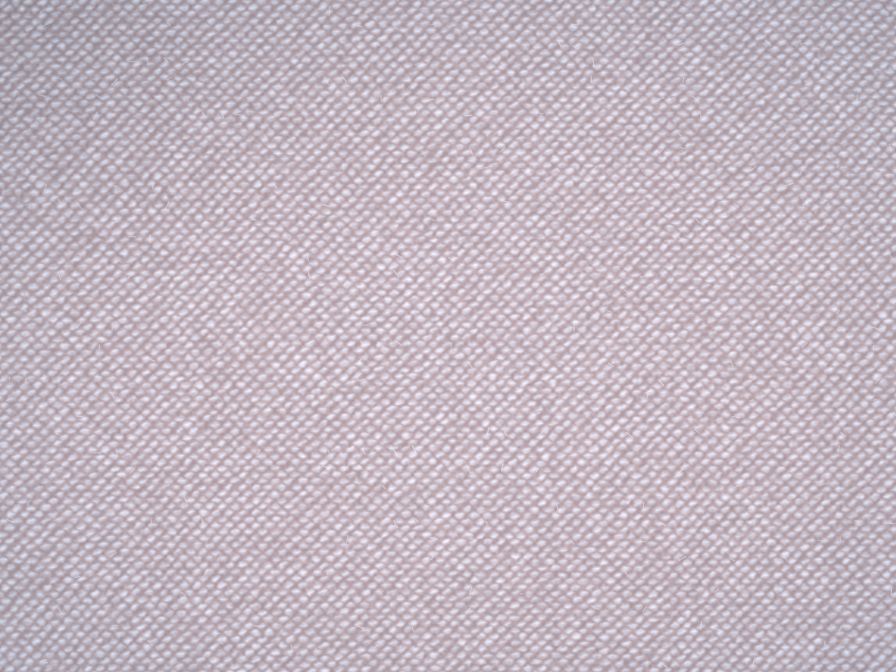
Write a Shadertoy shader that draws this texture.

```glsl
// Pale pink woven cloth: two staggered lattices of rounded, gently rising threads.
// Each thread varies in place, slant, size and sheen; slow noise bends the rows.
// Loose fibres, fine grain and a soft cool falloff of light finish the surface.

const vec2 REPEATS = vec2(66.0, 51.0);
const vec3 GAP_COLOR = vec3(0.712, 0.634, 0.656);
const vec3 THREAD_COLOR = vec3(0.882, 0.868, 0.928);
const vec3 FIBRE_COLOR = vec3(0.920, 0.900, 0.940);
const vec3 EDGE_TINT = vec3(0.955, 0.990, 1.010);

float hash(vec2 p) {
    vec3 q = fract(vec3(p.xyx) * 0.1031);
    q += dot(q, q.yzx + 33.33);
    return fract((q.x + q.y) * q.z);
}

vec2 hash2(vec2 p) {
    return vec2(hash(p), hash(p + 71.7));
}

float noise(vec2 p) {
    vec2 cell = floor(p);
    vec2 f = fract(p);
    f = f * f * (3.0 - 2.0 * f);
    float low = mix(hash(cell), hash(cell + vec2(1, 0)), f.x);
    float high = mix(hash(cell + vec2(0, 1)), hash(cell + vec2(1, 1)), f.x);
    return mix(low, high, f.y);
}

// Brightness of one thread lattice, with a streak of sheen on each lens
float threads(vec2 p, float seed) {
    vec2 cell = floor(p);
    vec2 id = cell + seed;
    vec2 d = p - cell - 0.5 - 0.10 * (hash2(id) - 0.5);
    d.y -= (0.32 * hash(id + 19.0) + 0.04) * d.x;
    vec2 radius = vec2(0.50, 0.36 + 0.07 * hash(id + 5.0));
    float lens = smoothstep(1.0, 0.15, length(d / radius));
    float streakHeight = 0.20 * hash(id + 61.0) - 0.08;
    float streak = lens * exp(-pow((d.y - streakHeight) / 0.09, 2.0));
    return (0.58 + 0.34 * hash(id + 43.0)) * lens + 0.28 * streak;
}

float segmentDistance(vec2 p, vec2 a, vec2 b) {
    vec2 ab = b - a;
    return length(p - a - ab * clamp(dot(p - a, ab) / dot(ab, ab), 0.0, 1.0));
}

// Sparse short fibres with a slight curve, one candidate per cell
float fibres(vec2 p, float density, float blur) {
    vec2 cell = floor(p);
    vec2 d = fract(p) - 0.5 - 0.3 * (hash2(cell + 3.0) - 0.5);
    float angle = 3.14159 * hash(cell + 11.0);
    vec2 along = vec2(cos(angle), sin(angle));
    vec2 across = vec2(-along.y, along.x);
    float reach = dot(d, along);
    d += across * reach * reach * (hash(cell + 53.0) - 0.5);
    vec2 halfLength = along * mix(0.06, 0.24, hash(cell + 23.0));
    float dist = segmentDistance(d, -halfLength, halfLength);
    float present = step(1.0 - density, hash(cell + 37.0));
    return present * smoothstep(0.03 + blur, 0.0, dist);
}

void mainImage(out vec4 fragColor, in vec2 fragCoord) {
    vec2 uv = fragCoord / iResolution.xy;
    vec2 plane = uv * vec2(4.0 / 3.0, 1.0);

    // Weave, gently bent, with small irregularities in the yarn
    vec2 bend = vec2(noise(plane * 5.0), noise(plane * 5.0 + 40.0)) - 0.5;
    vec2 weave = uv * REPEATS + 0.6 * bend;
    vec2 fuzz = weave * 2.2;
    weave += 0.14 * (vec2(noise(fuzz), noise(fuzz + 90.0)) - 0.5);
    float thread = 0.0;
    for (int i = 0; i < 2; i++) {
        float shift = 0.5 * float(i);
        thread = max(thread, threads(weave + shift, 100.0 * float(i)));
    }
    vec3 color = mix(GAP_COLOR, THREAD_COLOR, thread);

    // Loose fibres and surface grain
    float fibreScale = 38.0;
    float blur = 0.7 * fibreScale / iResolution.y;
    float fibre = fibres(plane * fibreScale, 0.16, blur);
    color = mix(color, FIBRE_COLOR, 0.5 * fibre);
    color += 0.085 * (noise(plane * 215.0) - 0.5);
    color += 0.012 * (noise(plane * 26.0) - 0.5);

    // Light fades and cools toward the corners, most at upper left
    vec2 fromCenter = uv - vec2(0.53, 0.45);
    float falloff = dot(fromCenter, fromCenter);
    float corner = smoothstep(0.55, 0.0, length(uv - vec2(0.0, 1.0)));
    color *= 1.030 - 0.19 * falloff - 0.05 * corner;
    color *= mix(vec3(1.0), EDGE_TINT, smoothstep(0.05, 0.5, falloff));

    fragColor = vec4(clamp(color, 0.0, 1.0), 1.0);
}
```
